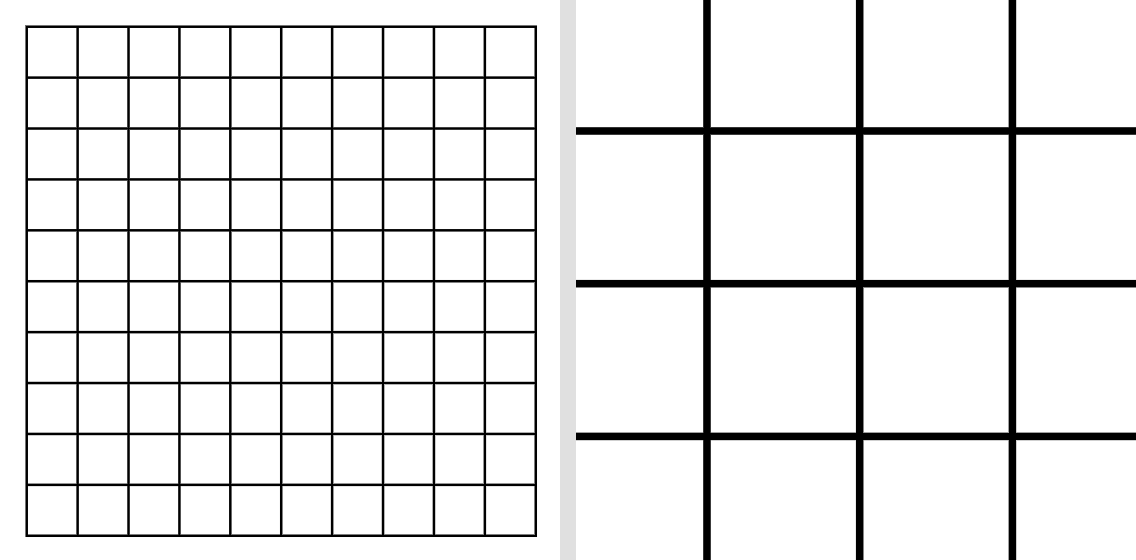
Left: the whole. Right: its middle third, enlarged.
A Shadertoy shader for this pattern:

```glsl
// Draws a ten by ten grid of square cells in thin black lines on white.
#define CELLS 10.0
#define CELL_SIZE 0.0909
#define LINE_WIDTH 0.0045
#define GRID_CENTER vec2(0.5022, 0.4978)
#define PAPER_COLOR vec3(1.0)
#define INK_COLOR vec3(0.0)

// Signed distance to an axis-aligned box centred on the origin.
float boxDistance(vec2 p, vec2 halfSize) {
    vec2 d = abs(p) - halfSize;
    return length(max(d, 0.0)) + min(max(d.x, d.y), 0.0);
}

// Signed distance to the ruled lines, clipped to the outer frame.
float gridDistance(vec2 p) {
    float halfExtent = 0.5 * CELLS * CELL_SIZE;
    vec2 cell = (p + halfExtent) / CELL_SIZE;
    vec2 toLine = abs(fract(cell + 0.5) - 0.5) * CELL_SIZE;
    float lines = min(toLine.x, toLine.y) - 0.5 * LINE_WIDTH;
    float frame = boxDistance(p, vec2(halfExtent + 0.5 * LINE_WIDTH));
    return max(lines, frame);
}

void mainImage(out vec4 fragColor, in vec2 fragCoord) {
    float canvas = min(iResolution.x, iResolution.y);
    vec2 uv = (fragCoord - 0.5 * iResolution.xy) / canvas + 0.5;

    // Blend across one pixel for smooth edges.
    float ink = clamp(0.5 - gridDistance(uv - GRID_CENTER) * canvas, 0.0, 1.0);
    fragColor = vec4(mix(PAPER_COLOR, INK_COLOR, ink), 1.0);
}
```
